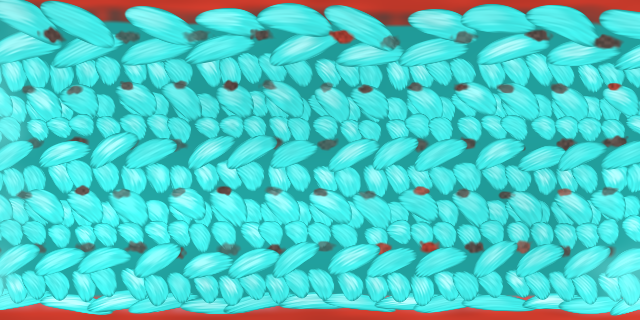
Reproduce this texture procedurally as a WebGL 1 fragment shader.

```glsl
precision highp float;
// Turquoise crochet swatch on a red ground: rows of overlapping yarn lobes,
// layered back to front, with ragged dark gaps between the stitches.
// Each lobe is a bent ellipse shaded as a rounded strand with fine fibres.

uniform vec2 u_resolution;

#define STITCH 0.150       // width of one stitch, canvas height = 1
#define CHAIN 0.217        // width of one link of the top chain
#define BAND 0.333         // height of one repeating band
#define JITTER 0.30        // irregularity of lobes and gaps
#define WARP 0.022         // unevenness of the whole fabric
#define YARN vec3(0.26, 0.93, 0.92)
#define SHADOW vec3(0.13, 0.63, 0.62)
#define SHINE vec3(0.68, 0.98, 0.98)
#define GROUND vec3(0.79, 0.23, 0.17)
#define GAP vec3(0.36, 0.26, 0.24)
#define FUZZ vec3(0.82, 0.48, 0.53)

float hash(vec2 v) {
  return fract(sin(dot(v, vec2(127.1, 311.7))) * 43758.5453);
}

float noise(vec2 v) {
  vec2 i = floor(v), f = fract(v);
  f = f * f * (3.0 - 2.0 * f);
  return mix(mix(hash(i), hash(i + vec2(1.0, 0.0)), f.x),
             mix(hash(i + vec2(0.0, 1.0)), hash(i + 1.0), f.x), f.y);
}

// One row of yarn lobes; the long axis points along angle.
void lobes(inout vec3 col, vec2 p, float y, float pitch, vec2 radius,
           float angle, float gloss, float seed) {
  float cell = floor(p.x / pitch);
  for (int i = -1; i <= 1; i++) {
    float id = cell + float(i);
    vec2 rnd = vec2(hash(vec2(id, seed)), hash(vec2(id, seed + 31.0))) - 0.5;
    vec2 d = p - vec2((id + 0.5 + rnd.x * JITTER) * pitch, y + rnd.y * JITTER * 0.06);
    float a = angle + rnd.y * 0.4;
    vec2 q = vec2(cos(a) * d.x + sin(a) * d.y, cos(a) * d.y - sin(a) * d.x) / radius;
    q.y += 0.35 * q.x * q.x - 0.12;
    float h = 1.0 - dot(q, q);
    if (h > 0.0) {
      float fibre = noise(vec2(2.0 * q.x + 1.5 * q.y, 8.0 * q.y - 2.0 * q.x) + id * 17.0 + seed);
      float lit = h + dot(d, vec2(-4.0, 7.0)) + 0.35 * (fibre - 0.5);
      vec3 yarn = mix(SHADOW, YARN, smoothstep(-0.05, 0.38, h + 0.25 * (fibre - 0.5)));
      yarn = mix(yarn, SHINE, smoothstep(0.55, 1.15, lit) * gloss * (0.75 + rnd.x));
      yarn *= 0.95 + 0.1 * fibre;
      col = mix(col, yarn, smoothstep(0.0, 0.13, h));
    }
  }
}

// One row of ragged gaps, some of them showing the red ground.
void gaps(inout vec3 col, vec2 p, float y, float pitch, vec2 radius, float seed) {
  float id = floor(p.x / pitch);
  float rnd = hash(vec2(id, seed));
  vec2 centre = vec2((id + 0.5 + (rnd - 0.5) * JITTER) * pitch, y + (rnd - 0.5) * 0.015);
  float d = length((p - centre) / radius) + 0.6 * (noise(p * 70.0) - 0.5);
  vec3 dark = mix(GAP, GROUND, 0.7 * step(0.9, rnd));
  dark *= 0.8 + 0.4 * noise(p * 110.0);
  col = mix(col, dark, (1.0 - smoothstep(0.55, 1.15, d)) * (0.55 + 0.45 * fract(rnd * 7.0)));
}

void main() {
  vec2 uv = gl_FragCoord.xy / u_resolution.y;
  float width = u_resolution.x / u_resolution.y;

  // Uneven tension, looser at the right end
  float loose = 1.0 + 1.2 * smoothstep(width - 0.3, width, uv.x);
  vec2 p = uv + WARP * loose * (vec2(noise(uv * 6.0), noise(uv * 6.0 + 40.0)) - 0.5);
  p.y -= 0.03 * (1.0 - smoothstep(0.08, 0.32, uv.x)) * smoothstep(0.7, 1.0, uv.y);

  // Red ground, shaded and fuzzy next to the fabric
  float edge = max(p.y - 0.95, 0.05 - p.y);
  vec3 col = GROUND * (0.92 + 0.16 * noise(uv * vec2(9.0, 40.0)));
  float fringe = 1.0 - smoothstep(0.0, 0.035, edge);
  col = mix(col, p.y > 0.5 ? GAP : FUZZ, fringe * (0.35 + 0.6 * noise(uv * 25.0)));
  col = mix(SHADOW, col, smoothstep(-0.03, -0.015, edge));

  // Bottom edge and its bumps
  lobes(col, p, 0.055, STITCH, vec2(0.12, 0.027), 0.03, 1.1, 3.0);
  lobes(col, p, 0.110, STITCH * 0.5, vec2(0.052, 0.037), -1.1, 0.9, 5.0);

  // Two bands: bumps, slanted loops, small bumps, gaps, braided strand
  for (int b = 0; b < 2; b++) {
    float base = BAND * float(b - 1);
    float seed = 11.0 + 50.0 * float(b);
    lobes(col, p, base + 0.776, STITCH * 0.5, vec2(0.054, 0.038), -1.1, 0.8, seed);
    lobes(col, p, base + 0.665, STITCH * 0.5, vec2(0.050, 0.036), -0.9, 0.6, seed + 1.0);
    lobes(col, p - vec2(0.05, 0.0), base + 0.685, STITCH, vec2(0.074, 0.043), -0.7, 0.75, seed + 2.0);
    lobes(col, p, base + 0.600, STITCH * 0.5, vec2(0.045, 0.034), -0.8, 0.7, seed + 3.0);
    gaps(col, p - vec2(0.02, 0.0), base + 0.727, STITCH, vec2(0.026, 0.015), seed + 4.0);
    gaps(col, p - vec2(0.04, 0.0), base + 0.553, STITCH, vec2(0.034, 0.019), seed + 5.0);
    lobes(col, p - vec2(0.11, 0.0), base + 0.518, STITCH, vec2(0.088, 0.036), 0.42, 0.8, seed + 6.0);
  }

  // Top chain: lower strands, upper strands, gaps
  vec2 c = p - vec2(0.06, 0.0);
  vec2 link = c - vec2(CHAIN * 0.5, 0.0);
  lobes(col, link, 0.845, CHAIN, vec2(0.120, 0.040), 0.28, 0.85, 151.0);
  lobes(col, link, 0.925, CHAIN, vec2(0.122, 0.046), -0.30, 0.7, 157.0);
  gaps(col, c, 0.884, CHAIN, vec2(0.040, 0.020), 163.0);

  // Bleached left edge and lower right corner, cloudy light elsewhere
  float bleach = 1.0 - smoothstep(0.0, 0.14, uv.x);
  bleach += smoothstep(width - 0.35, width, uv.x) * (1.0 - smoothstep(0.1, 0.4, uv.y));
  float fabric = smoothstep(0.0, 0.25, col.g - col.r);
  col = mix(col, SHINE, 0.4 * fabric * bleach * noise(uv * 12.0 + 9.0));
  col *= 0.95 + 0.1 * noise(uv * 3.0 + 20.0);
  gl_FragColor = vec4(clamp(col, 0.0, 1.0), 1.0);
}
```
